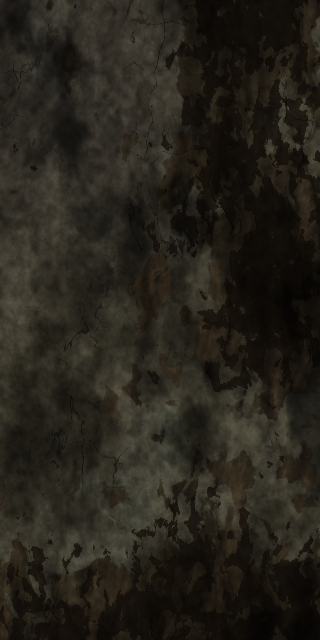
A WebGL 2 fragment shader for this texture:

```glsl
#version 300 es
precision highp float;
// Grimy, decayed wall: mottled grey plaster under brown flaking stains.
// Layered value noise drives the broad damp areas, the crisp flake outlines,
// dark pits, vertical runs, fine grain and thin cracks.
uniform vec2 u_resolution;
out vec4 fragColor;

float hash(vec2 cell) {
  vec3 q = fract(cell.xyx * vec3(0.1031, 0.1030, 0.0973));
  q += dot(q, q.yzx + 33.33);
  return fract((q.x + q.y) * q.z);
}

float noise(vec2 p) {
  vec2 cell = floor(p), f = fract(p);
  f = f * f * (3.0 - 2.0 * f);
  return mix(mix(hash(cell), hash(cell + vec2(1, 0)), f.x),
             mix(hash(cell + vec2(0, 1)), hash(cell + vec2(1, 1)), f.x), f.y);
}

float fbm(vec2 p) {
  float sum = 0.0, amplitude = 0.5;
  for (int i = 0; i < 5; i++) {
    sum += amplitude * noise(p);
    p = mat2(1.6, 1.2, -1.2, 1.6) * p + 17.3;
    amplitude *= 0.5;
  }
  return sum / 0.97;
}

// Soft-edged step, about one fine grain wide.
float cover(float height, float softness) {
  return smoothstep(-softness, softness, height);
}

// Thin line where the noise crosses its middle value.
float crack(vec2 p, float width) {
  return 1.0 - smoothstep(0.0, width, abs(fbm(p) - 0.5));
}

void main() {
  vec2 p = gl_FragCoord.xy / u_resolution.x;
  vec2 warp = vec2(fbm(p * 9.0 + 3.0), fbm(p * 9.0 + 41.0)) - 0.5;
  vec2 w = p + 0.07 * warp;

  // Broad layout: a stained column on the right and a damp foot.
  float broad = fbm(w * vec2(4.5, 2.6) + 7.0) - 0.5;
  float column = (1.0 - smoothstep(0.06, 0.36, abs(w.x - 0.81)))
               * smoothstep(0.55, 1.05, w.y);
  float foot = 1.0 - smoothstep(0.05, 0.95, w.y);
  float decay = max(column, 0.85 * foot) + 1.5 * broad;

  // Mottled plaster, cooler and greyer towards the top left.
  float mottle = fbm(w * vec2(6.5, 4.5) + 23.0);
  float grain = fbm(p * vec2(46.0, 40.0));
  float run = fbm(vec2(w.x * 24.0, w.y * 3.0) + 61.0);
  vec3 color = mix(vec3(0.115, 0.105, 0.08), vec3(0.265, 0.25, 0.20),
                   smoothstep(0.25, 0.72, mottle));
  float cool = smoothstep(0.8, 1.7, p.y) * (1.0 - smoothstep(0.3, 0.8, p.x));
  color = mix(color, vec3(0.185, 0.168, 0.152), 0.55 * cool);

  // Pale mineral blooms, drawn out downwards.
  float bloom = smoothstep(0.56, 0.76, fbm(w * vec2(6.0, 3.4) + 88.0));
  color = mix(color, vec3(0.30, 0.30, 0.25), 0.6 * bloom);

  // Brown flakes in two overlapping coats with dark lower rims.
  float flakeNoise = fbm(w * vec2(17.0, 11.0) + 5.0) - 0.5;
  float fineNoise = fbm(w * vec2(38.0, 24.0) + 12.0) - 0.5;
  float coat = 0.55 * decay + 1.1 * flakeNoise + 0.3 * fineNoise - 0.27;
  float thinCoat = cover(coat, 0.025);
  vec3 brown = mix(vec3(0.10, 0.075, 0.045), vec3(0.185, 0.145, 0.095),
                   smoothstep(0.3, 0.7, run));
  color = mix(color, brown, 0.75 * thinCoat);
  float rim = 1.0 - smoothstep(0.0, 0.035, abs(coat + 0.02));
  color *= 1.0 - 0.22 * rim;

  // Small chips expose darker ground inside the stain.
  float pit = 0.5 * decay + 1.0 * fineNoise - 0.6 * flakeNoise - 0.40;
  color = mix(color, vec3(0.07, 0.05, 0.032), 0.78 * cover(pit, 0.03));

  // Soft soot over the heaviest decay and in scattered hollows.
  float soot = smoothstep(0.55, 1.35, decay);
  float hollow = smoothstep(0.56, 0.74, fbm(w * vec2(5.0, 3.0) + 131.0));
  color *= 1.0 - 0.35 * soot;
  color *= 1.0 - 0.5 * hollow;

  // Cracks appear only in some places and run mostly upright.
  float broken = smoothstep(0.48, 0.62, fbm(p * vec2(4.0, 3.0) + 151.0));
  float lines = max(crack(w * vec2(9.0, 2.6) + 173.0, 0.012),
                    0.7 * crack(w * vec2(4.0, 7.0) + 191.0, 0.010));
  color *= 1.0 - 0.5 * broken * lines;

  // Grain and vertical runs roughen the whole surface.
  color *= 1.0 + 0.75 * (grain - 0.5) + 0.45 * (run - 0.5);
  color *= 0.95 + 0.1 * noise(p * 150.0);
  fragColor = vec4(clamp(color, 0.0, 1.0), 1.0);
}
```
